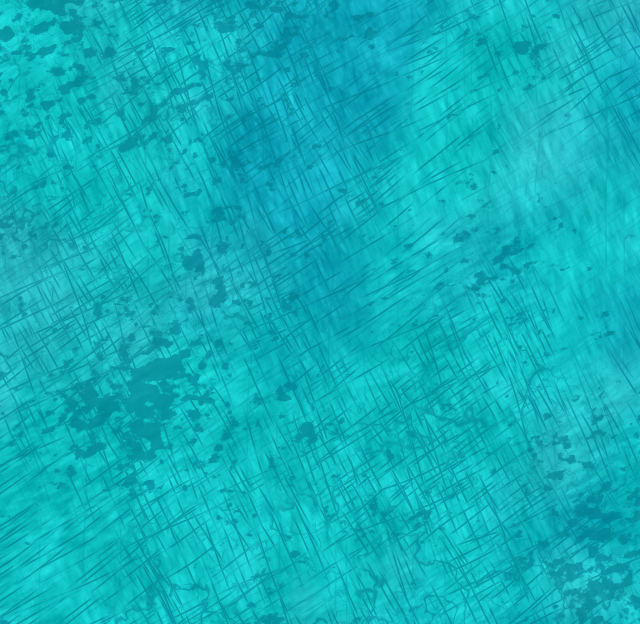
A Shadertoy shader for this texture:

```glsl
// Weathered turquoise plaster: cloudy aqua and blue tints under brushed grain,
// then worn flecks, branching cracks (warped Voronoi edges) and thin scratches
// laid in rotated rows, all darkened towards a deep teal ink.

#define AQUA vec3(0.065, 0.765, 0.765)
#define BLUE vec3(0.065, 0.675, 0.755)
#define HAZE vec3(0.210, 0.735, 0.785)
#define INK vec3(0.005, 0.470, 0.540)
#define GRAIN 0.22
#define MOTTLE 0.20
#define FLECKS 0.62
#define CRACKS 0.55
#define SCRATCHES 0.60
#define SCRATCH_WIDTH 0.0024

float hash(vec2 p) {
    vec3 q = fract(p.xyx * vec3(0.1031, 0.1030, 0.0973));
    q += dot(q, q.yzx + 33.33);
    return fract((q.x + q.y) * q.z);
}

vec2 hash2(vec2 p) {
    return vec2(hash(p), hash(p + 71.7));
}

float noise(vec2 p) {
    vec2 i = floor(p), f = fract(p);
    f = f * f * (3.0 - 2.0 * f);
    return mix(mix(hash(i), hash(i + vec2(1, 0)), f.x),
               mix(hash(i + vec2(0, 1)), hash(i + vec2(1, 1)), f.x), f.y);
}

float fbm(vec2 p) {
    float sum = 0.0, amp = 0.516;
    for (int i = 0; i < 5; i++) {
        sum += amp * noise(p);
        p = mat2(1.6, 1.2, -1.2, 1.6) * p + 17.3;
        amp *= 0.5;
    }
    return sum;
}

// Coordinates with x running along the given angle
vec2 along(vec2 p, float angle) {
    float c = cos(angle), s = sin(angle);
    return vec2(c * p.x + s * p.y, c * p.y - s * p.x);
}

// Distance between the two nearest Voronoi cells: zero on the edges
float cellEdge(vec2 p) {
    vec2 id = floor(p), f = fract(p);
    float near = 8.0, next = 8.0;
    for (int y = -1; y <= 1; y++)
    for (int x = -1; x <= 1; x++) {
        vec2 o = vec2(x, y);
        float d = length(o + hash2(id + o) - f);
        next = min(next, max(near, d));
        near = min(near, d);
    }
    return next - near;
}

// Ragged crack lines, interrupted by noise
float cracks(vec2 p, float scale, float width) {
    vec2 warp = vec2(fbm(p * scale * 1.7), fbm(p * scale * 1.7 + 40.0)) - 0.5;
    float edge = cellEdge(p * scale + 1.5 * warp);
    float gaps = smoothstep(0.40, 0.60, fbm(p * scale * 1.3 + 9.0));
    return (1.0 - smoothstep(0.0, width, edge)) * gaps;
}

// One tapered, slightly tilted stroke in some cells of a rotated grid
float scratches(vec2 p, float angle, vec2 cell, float density) {
    vec2 q = along(p, angle);
    q.y += 0.010 * noise(q * 9.0);
    float row = floor(q.y / cell.y);
    q.x += cell.x * hash(vec2(row, 5.0));
    vec2 id = vec2(floor(q.x / cell.x), row), f = fract(q / cell);
    vec2 h = hash2(id + 13.0);
    float y = 0.25 + 0.5 * h.x + (h.y - 0.5) * 0.45 * (f.x - 0.5);
    float d = abs(f.y - y) * cell.y;
    float stroke = 1.0 - smoothstep(0.15 * SCRATCH_WIDTH, SCRATCH_WIDTH, d);
    float taper = smoothstep(0.0, 0.25, f.x) * smoothstep(1.0, 0.7, f.x);
    float broken = smoothstep(0.25, 0.60, noise(q * vec2(45.0, 150.0)));
    return stroke * taper * mix(0.35, 1.0, broken) * step(hash(id + 29.0), density);
}

void mainImage(out vec4 fragColor, in vec2 fragCoord) {
    vec2 p = fragCoord / iResolution.y + 3.0;

    // Cloudy tints
    float blue = smoothstep(0.38, 0.66, fbm(p * 2.6));
    float haze = smoothstep(0.48, 0.74, fbm(p * 3.1 + 21.0));
    vec3 color = mix(mix(AQUA, BLUE, blue), HAZE, 0.75 * haze);

    // Mottling, brushed grain in two directions and faint vertical streaks
    float sweep = smoothstep(0.40, 0.60, fbm(p * 4.0 + 55.0));
    float brushed = mix(fbm(along(p, 0.5) * vec2(45.0, 120.0)),
                        fbm(along(p, -1.2) * vec2(40.0, 130.0)), sweep);
    float streak = noise(vec2(p.x * 150.0, p.y * 5.0)) - 0.5;
    float shade = MOTTLE * (fbm(p * 13.0) - 0.5) + GRAIN * (brushed - 0.5) + 0.022 * streak;
    color += shade * vec3(0.55, 1.0, 0.92);

    // Clusters of worn flecks
    float cluster = fbm(p * vec2(5.0, 3.6) + 83.0);
    float worn = fbm(along(p, 0.35) * vec2(55.0, 75.0) + 7.0) + 0.75 * (cluster - 0.5);
    float ink = FLECKS * smoothstep(0.63, 0.78, worn);

    // Bold and hairline cracks
    float crackArea = smoothstep(0.42, 0.60, fbm(p * 3.0 + 120.0));
    float crack = cracks(p, 7.0, 0.075) * crackArea;
    crack = max(crack, 0.60 * cracks(p + 5.0, 21.0, 0.12) * mix(0.35, 1.0, crackArea));
    ink = max(ink, CRACKS * crack);

    // Slanting, steep and vertical scratches
    float slantArea = smoothstep(0.40, 0.58, fbm(p * 3.3 + 150.0));
    float steepArea = smoothstep(0.42, 0.58, fbm(p * 3.0 + 190.0));
    float scratch = 0.0;
    for (int i = 0; i < 3; i++) {
        float k = float(i);
        vec2 q = p + 2.7 * k;
        vec2 size = vec2(0.30, 0.022) / (1.0 + 0.7 * k);
        scratch = max(scratch, mix(0.25, 1.0, slantArea) * scratches(q, 0.42 + 0.12 * k, size, 0.45));
        scratch = max(scratch, mix(0.15, 1.0, steepArea) * scratches(q, -1.25 + 0.10 * k, size, 0.45));
    }
    scratch = max(scratch, 0.35 * scratches(p, 1.5708, vec2(0.45, 0.026), 0.45));
    ink = max(ink, SCRATCHES * scratch);

    fragColor = vec4(clamp(mix(color, INK, ink), 0.0, 1.0), 1.0);
}
```
